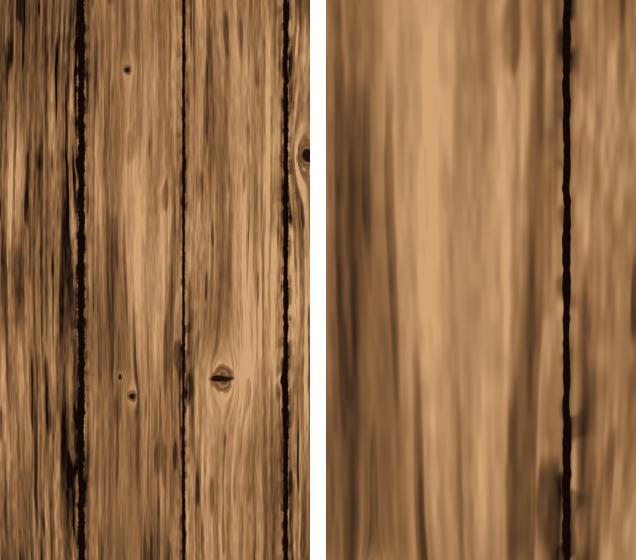
Left: the whole. Right: its middle third, enlarged.
Write a Shadertoy shader that draws this texture.

```glsl
// Weathered timber boards standing side by side with dark, ragged gaps.
// Stretched value noise makes the grain, which flows around a few knots;
// a single tone value is finally mapped to a brown colour ramp.

float hash(vec2 p) {
    vec3 q = fract(vec3(p.xyx) * 0.1031);
    q += dot(q, q.yzx + 33.33);
    return fract((q.x + q.y) * q.z);
}

float noise(vec2 p) {
    vec2 i = floor(p), f = fract(p);
    f = f * f * (3.0 - 2.0 * f);
    return mix(mix(hash(i), hash(i + vec2(1, 0)), f.x),
               mix(hash(i + vec2(0, 1)), hash(i + vec2(1, 1)), f.x), f.y);
}

// Board coordinate: whole numbers fall on the gaps
float boardCoord(float x) { return (x - 0.262) / 0.329; }

// Soft spot of the given size
float spot(vec2 d, vec2 size) { d /= size; return exp(-dot(d, d)); }

// Knots: centre, radius, horizontal stretch of the dark core
const vec4 knots[5] = vec4[5](
    vec4(0.409, 1.579, 0.014, 1.0), vec4(0.425, 0.528, 0.016, 1.0),
    vec4(0.386, 0.590, 0.009, 0.7), vec4(0.717, 0.584, 0.036, 2.0),
    vec4(0.993, 1.300, 0.040, 1.0));

void mainImage(out vec4 fragColor, in vec2 fragCoord) {
    // Width spans 0..1; height spans 0..1.8
    vec2 p = fragCoord / iResolution.y * 1.803;
    float px = 1.803 / iResolution.y;

    float s = boardCoord(p.x), board = floor(s), across = fract(s);
    int id = clamp(int(board) + 1, 0, 3);
    vec2 seed = vec2(board * 17.3 + 40.0, board * 9.7 + 20.0);
    float rough = vec4(1.25, 0.75, 0.95, 1.2)[id];
    rough *= mix(0.7, 1.1, abs(across * 2.0 - 1.0));

    // Bend the grain gently, then around each knot of this board
    float grain = p.x + 0.022 * (noise(p * vec2(5.0, 1.8) + seed) - 0.5)
                + 0.003 * (noise(p * vec2(14, 12) + seed) - 0.5);
    for (int i = 0; i < 5; i++) {
        vec4 k = knots[i];
        if (floor(boardCoord(k.x)) != board) continue;
        vec2 d = (p - k.xy) * vec2(1.0, 0.42);
        float r2 = k.z * k.z, d2 = dot(d, d);
        grain -= d.x * r2 / (d2 + 0.3 * r2) * exp(-d2 / (14.0 * r2));
    }
    vec2 g = vec2(grain, p.y);

    // Broad streaks, fine lines, short fibres and patches
    float tone = 0.605 + vec4(-0.06, 0.01, 0.015, 0.02)[id];
    tone += 0.24 * (noise(g * vec2(11, 1.2) + seed) - 0.5);
    tone += 0.15 * (noise(g * vec2(38, 2.5) + seed) - 0.5);
    tone += 0.30 * rough * (noise(g * vec2(125, 4.5) + seed) - 0.5);
    tone += 0.14 * rough * (noise(g * vec2(210, 32) + seed) - 0.5);
    tone += 0.12 * (noise(p * vec2(7, 4) + seed) - 0.5);

    // Dark weathered grooves, gathered in bands
    float band = smoothstep(0.2, 0.75, noise(g * vec2(8, 1.5) + seed + 7.0));
    float groove = smoothstep(0.5, 0.85, noise(g * vec2(88, 3) + seed + 3.0));
    tone -= 0.30 * rough * groove * (0.35 + 0.65 * band);
    float crack = smoothstep(0.76, 0.92, noise(g * vec2(60, 6) + seed + 11.0));
    tone -= 0.25 * rough * crack;

    // Sun-bleached and darkened areas
    tone += 0.10 * spot(p - vec2(0.80, 0.72), vec2(0.12, 0.35));
    tone += 0.06 * spot(p - vec2(0.43, 0.95), vec2(0.07, 0.90));
    tone += 0.09 * spot(p - vec2(0.04, 1.00), vec2(0.03, 0.45));
    tone -= 0.13 * spot(p - vec2(0.10, 1.85), vec2(0.20, 0.45));

    // Knots: pale halo, ringed disc, dark core
    for (int i = 0; i < 5; i++) {
        vec4 k = knots[i];
        if (floor(boardCoord(k.x)) != board) continue;
        vec2 d = p - k.xy;
        float wobble = 0.35 * (noise(d / k.z * 2.0 + seed) - 0.5);
        float e = length(d * vec2(1.0, 0.85)) / k.z + wobble;
        float core = length(d * vec2(1.0 / k.w, k.w)) / k.z + wobble;
        float aa = px / k.z;
        tone += 0.13 * spot(d, k.z * vec2(1.7, 2.6));
        float ringed = 0.50 + 0.07 * sin(e * 15.0) + 0.1 * (noise(p * 130.0) - 0.5);
        tone = mix(tone, ringed, smoothstep(1.0 + aa, 0.8 - aa, e));
        tone -= 0.12 * spot(vec2(e - 0.95), vec2(0.15));
        tone = mix(tone, 0.13, smoothstep(0.62 + aa, 0.3, core));
    }

    // Gaps: ragged width, a bitten notch with a pale lip on two of them
    float gap = floor(s + 0.5);
    float side = (s - gap) * 0.329;
    float halfWidth = vec3(0.0095, 0.0038, 0.0070)[clamp(int(gap), 0, 2)];
    float notchY = gap < 1.0 ? 1.66 : 0.58;
    float bite = gap == 1.0 ? 0.0 : exp(-pow((p.y - notchY) / 0.028, 2.0));
    float ragged = noise(vec2(p.y * 55.0, gap * 5.0 + sign(side)))
                 + 0.6 * noise(vec2(p.y * 150.0, gap * 3.0 + sign(side)));
    halfWidth += halfWidth * 0.5 * (ragged - 0.8);
    if (side < 0.0) {
        halfWidth += 0.010 * bite;
        tone += 0.28 * bite * spot(vec2(side + halfWidth + 0.008), vec2(0.010));
    }
    float beyond = abs(side) - halfWidth;
    float chips = smoothstep(0.45, 0.8, noise(p * vec2(70, 38) + seed));
    tone -= 0.10 * exp(-max(beyond, 0.0) / 0.006);
    tone -= 0.28 * chips * rough * exp(-max(beyond, 0.0) / 0.012);
    tone = mix(0.05, tone, smoothstep(-px, px, beyond));

    // Tone to colour: near black, mid brown, pale tan
    vec3 color = mix(vec3(0.07, 0.03, 0.02), vec3(0.56, 0.40, 0.25),
                     clamp((tone - 0.07) / 0.49, 0.0, 1.0));
    color = mix(color, vec3(0.82, 0.64, 0.46), clamp((tone - 0.56) / 0.26, 0.0, 1.0));
    fragColor = vec4(color, 1.0);
}
```
